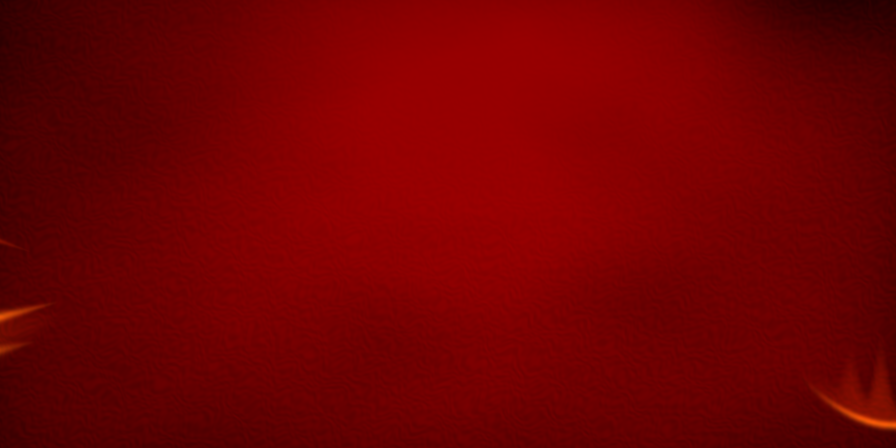
Reproduce this background procedurally as a Shadertoy shader.

```glsl
#define BASE_RED 0.295
#define GLOW_RED 0.325
#define MAX_RED 0.59
#define GLOW_CENTER vec2(1.10, 0.72)
#define GLOW_SIZE vec2(0.75, 0.60)
#define GRAIN_SCALE 75.0
#define GRAIN_DEPTH 0.055
#define CLOUD_DEPTH 0.045
#define EMBER vec3(0.28, 0.08, 0.0)
#define FLAME vec3(0.38, 0.27, 0.03)

vec2 hashGradient(vec2 cell) {
    vec3 h = fract(cell.xyx * vec3(0.1031, 0.1030, 0.0973));
    h += dot(h, h.yzx + 33.33);
    float angle = 6.2832 * fract((h.x + h.y) * h.z);
    return vec2(cos(angle), sin(angle));
}

float gradientNoise(vec2 p) {
    vec2 i = floor(p), f = fract(p);
    vec2 u = f * f * f * (f * (f * 6.0 - 15.0) + 10.0);
    vec2 e = vec2(0.0, 1.0);
    float low = mix(dot(hashGradient(i), f),
                    dot(hashGradient(i + e.yx), f - e.yx), u.x);
    float high = mix(dot(hashGradient(i + e.xy), f - e.xy),
                     dot(hashGradient(i + e.yy), f - e.yy), u.x);
    return mix(low, high, u.y);
}

float fbm(vec2 p) {
    float sum = 0.0, amplitude = 0.6;
    for (int i = 0; i < 4; i++) {
        sum += amplitude * gradientNoise(p);
        p = mat2(1.6, 1.2, -1.2, 1.6) * p + 7.3;
        amplitude *= 0.5;
    }
    return sum;
}

// Broad light and dark stains: x, y, radius, strength
const vec4 STAINS[9] = vec4[9](
    vec4(0.27, 0.70, 0.24, -0.045), vec4(0.48, 0.35, 0.32, 0.055),
    vec4(1.47, 0.34, 0.16, -0.075), vec4(0.85, 0.25, 0.14, -0.055),
    vec4(1.85, 1.04, 0.20, -0.200), vec4(1.30, 0.68, 0.16, -0.045),
    vec4(1.74, 0.26, 0.20, 0.045),  vec4(0.00, 1.00, 0.30, -0.070),
    vec4(1.15, 0.08, 0.40, 0.035));

float leatherShade(vec2 p) {
    vec2 q = (p - GLOW_CENTER) / GLOW_SIZE;
    float red = BASE_RED + GLOW_RED * exp(-dot(q, q));
    for (int i = 0; i < 9; i++) {
        vec2 d = (p - STAINS[i].xy) / (STAINS[i].z * vec2(1.25, 0.9));
        red += STAINS[i].w * exp(-dot(d, d));
    }
    red += CLOUD_DEPTH * fbm(p * vec2(3.0, 5.0));

    // Darkened borders
    vec2 border = min(p, vec2(2.0, 1.0) - p);
    red -= 0.05 * exp(-border.x / 0.06) + 0.025 * exp(-border.y / 0.05);
    return min(red, MAX_RED);
}

// Fine relief lit from above, smoothest in the bright upper middle
float leatherGrain(vec2 p) {
    vec2 g = p * GRAIN_SCALE + 1.5 * gradientNoise(p * 20.0);
    float relief = gradientNoise(g) - gradientNoise(g + vec2(0.25, 0.45));
    vec2 q = (p - vec2(1.08, 0.85)) / vec2(0.65, 0.42);
    float worn = exp(-dot(q, q));
    return GRAIN_DEPTH * relief * (1.0 - 0.9 * worn);
}

// Tapered streak rising or falling from the left border
float streak(vec2 p, float height, float slope, float reach, float width) {
    float fade = clamp(1.0 - p.x / reach, 0.0, 1.0);
    float d = (p.y - height - slope * p.x) / (width * (0.25 + 0.75 * fade));
    return fade * exp(-d * d);
}

vec3 leftFlames(vec2 p) {
    float hot = streak(p, 0.292, 0.26, 0.13, 0.011)
              + 0.55 * streak(p, 0.218, 0.25, 0.08, 0.011);
    float faint = 0.7 * streak(p, 0.462, -0.35, 0.07, 0.006);
    float haze = streak(p, 0.255, 0.30, 0.14, 0.045);
    return FLAME * hot + EMBER * (0.5 * hot + faint + 0.55 * haze);
}

vec3 rightFlame(vec2 p) {
    float k = (2.0 - p.x) / 0.215;
    float above = p.y - (0.05 + 0.11 * k * k);
    float grow = smoothstep(1.775, 1.95, p.x);
    float rim = grow * exp(-pow(above / 0.009, 2.0));

    // Body with two upright tongues
    float height = 0.045 + 0.07 * exp(-pow((p.x - 1.90) / 0.022, 2.0))
                 + 0.11 * exp(-pow((p.x - 1.967) / 0.020, 2.0));
    float body = grow * smoothstep(-0.006, 0.008, above)
               * (1.0 - smoothstep(0.3 * height, 1.4 * height, above));
    return FLAME * rim + EMBER * (0.6 * rim + 0.75 * body);
}

void mainImage(out vec4 fragColor, in vec2 fragCoord) {
    vec2 p = fragCoord / iResolution.xy * vec2(2.0, 1.0);
    float red = max(leatherShade(p) + leatherGrain(p), 0.0);
    vec3 color = vec3(red, 0.0, 0.006 * (1.0 - red));
    color += leftFlames(p) + rightFlame(p);
    fragColor = vec4(clamp(color, 0.0, 1.0), 1.0);
}
```
